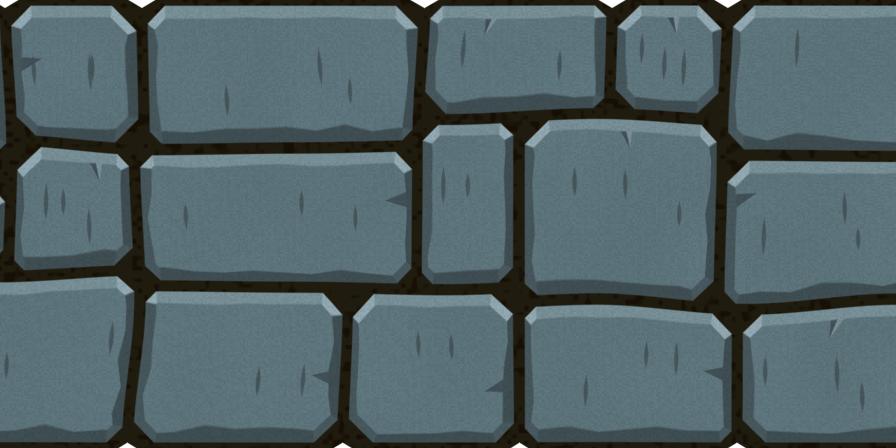
Give the GLSL for this texture, as a Shadertoy shader.

```glsl
const vec3 FACE = vec3(0.36, 0.45, 0.48);
const vec3 SHADE = vec3(0.25, 0.31, 0.33);
const vec3 LIGHT = vec3(0.46, 0.55, 0.58);
const vec3 HIGHLIGHT = vec3(0.63, 0.72, 0.76);
const vec3 MORTAR = vec3(0.12, 0.11, 0.06);
const vec3 DEEP_MORTAR = vec3(0.09, 0.06, 0.02);
const vec3 BACKDROP = vec3(1.0);

const float ROWS = 3.0;
const vec2 CELL = vec2(0.42, 1.0 / ROWS);
const vec2 JITTER = vec2(0.6, 0.5);     // wall offsets, in cells
const float GAP = 0.0125;               // half width of a joint
const float WARP = 0.03;
const float SIDE_BEVEL = 0.019;
const float TOP_BEVEL = 0.026;
const float BOTTOM_BEVEL = 0.028;
const float CORNER_BEVEL = 0.02;
const vec2 SLIT = vec2(0.0048, 0.038);  // half width, half length
const vec2 CHIP = vec2(0.022, 0.065);   // half width, length
const float GRAIN_SCALE = 256.0;
const float GRAIN_AMOUNT = 0.075;

float hash(vec2 p) {
    return fract(sin(dot(p, vec2(127.1, 311.7))) * 43758.5453);
}

float noise(vec2 p) {
    vec2 i = floor(p), f = fract(p);
    f = f * f * (3.0 - 2.0 * f);
    return mix(mix(hash(i), hash(i + vec2(1, 0)), f.x),
               mix(hash(i + vec2(0, 1)), hash(i + vec2(1, 1)), f.x), f.y);
}

// Angular ripple along an edge, -1 to 1
float ripple(float t, float seed) {
    float i = floor(t);
    return 2.0 * mix(hash(vec2(i, seed)), hash(vec2(i + 1.0, seed)), t - i) - 1.0;
}

// Walls run straight past alternate grid corners, leaving T joints
float wallX(vec2 c) {
    vec2 corner = vec2(c.x, c.y + mod(c.x + c.y, 2.0));
    return (c.x + JITTER.x * (hash(corner + 3.0) - 0.5)) * CELL.x;
}

float wallY(vec2 c) {
    vec2 corner = vec2(c.x + 1.0 - mod(c.x + c.y, 2.0), c.y);
    float inner = step(0.5, c.y) * step(c.y, ROWS - 0.5);
    return (c.y + inner * JITTER.y * (hash(corner + 17.0) - 0.5)) * CELL.y;
}

void mainImage(out vec4 fragColor, in vec2 fragCoord) {
    float px = 1.0 / iResolution.y;
    vec2 uv = fragCoord * px;
    vec2 bend = WARP * (vec2(noise(uv * 3.0 + 7.0), noise(uv * 3.0 + 31.0)) - 0.5);
    vec2 p = uv + bend * vec2(1.0, 4.0 * uv.y * (1.0 - uv.y));

    // Find the stone block around this point
    vec2 id = floor(p / CELL), lo = vec2(0.0), hi = CELL;
    vec2 base = id;
    for (int k = 0; k < 9; k++) {
        vec2 c = base + vec2(k % 3 - 1, k / 3 - 1);
        vec2 a = vec2(wallX(c), wallY(c));
        vec2 b = vec2(wallX(c + vec2(1, 0)), wallY(c + vec2(0, 1)));
        if (all(greaterThanEqual(p, a)) && all(lessThan(p, b))) {
            id = c; lo = a; hi = b;
        }
    }
    vec2 q = p - 0.5 * (lo + hi);
    vec2 halfSize = 0.5 * (hi - lo) - GAP;
    vec2 inset = halfSize - abs(q);
    float seed = hash(id + 5.3) * 91.0;
    bool isTop = q.y > 0.0;

    // Outline with cut corners
    float cutSize = mix(0.022, 0.055, hash(id * 2.0 + step(0.0, q) + 40.0));
    float cut = (inset.x + inset.y - cutSize) * 0.7071;
    float stone = min(min(inset.x, inset.y), cut);

    // Bevel depths, where 1 is the rim of the face
    float sideRipple = ripple(q.y * 17.0, seed + step(0.0, q.x));
    float flatRipple = ripple(q.x * 15.0, seed + (isTop ? 7.0 : 9.0));
    float side = inset.x / (SIDE_BEVEL * (1.0 + 0.4 * sideRipple));
    float flatBevel = isTop ? TOP_BEVEL * (1.0 + 0.1 * flatRipple)
                            : BOTTOM_BEVEL * (1.0 + 0.4 * flatRipple);
    float level = inset.y / flatBevel;
    float corner = cut / CORNER_BEVEL;
    float rim = min(min(side, level), corner);

    // Bevel facets lit from above
    float soft = px / SIDE_BEVEL;
    vec3 sideColor = SHADE * (q.x > 0.0 ? 0.97 : 1.07);
    vec3 flatColor = isTop ? LIGHT : SHADE * 0.97;
    vec3 cornerColor = isTop ? mix(LIGHT, HIGHLIGHT, 0.6) : SHADE * 1.1;
    vec3 bevel = mix(sideColor, flatColor, smoothstep(-soft, soft, side - level));
    bevel = mix(bevel, cornerColor, smoothstep(-soft, soft, min(side, level) - corner));

    // Face with upright slits
    vec3 face = FACE * (0.98 + 0.04 * noise(uv * 7.0));
    for (int k = 0; k < 3; k++) {
        vec2 key = id * 5.0 + vec2(k, 60 + k);
        vec2 place = vec2((float(k) + hash(key)) / 1.5 - 1.0, 1.6 * hash(key + 9.0) - 0.8);
        vec2 s = q - place * max(halfSize - vec2(0.04, 0.075), 0.0);
        float len = SLIT.y * mix(0.7, 1.1, hash(key + 21.0));
        float lens = abs(s.x) - SLIT.x * (1.0 - s.y * s.y / (len * len));
        float shown = step(hash(key + 33.0), 0.8);
        face = mix(face, SHADE, 0.85 * shown * smoothstep(px, -px, lens));
    }

    // One wedge chip cut in from the top or a side
    bool fromTop = hash(id + 71.0) < 0.4;
    float sideSign = hash(id + 75.0) < 0.5 ? -1.0 : 1.0;
    vec2 edge = fromTop ? vec2(q.x, halfSize.y - q.y) : vec2(q.y, halfSize.x - sideSign * q.x);
    float spot = (hash(id + 73.0) - 0.5) * (fromTop ? halfSize.x : halfSize.y);
    float across = edge.x - spot - edge.y * (hash(id + 77.0) - 0.5);
    float wedge = abs(across) - CHIP.x * (1.0 - edge.y / CHIP.y);
    vec3 chipColor = mix(SHADE, LIGHT, fromTop ? smoothstep(-px, px, across) : 0.0);
    face = mix(face, chipColor, step(hash(id + 79.0), 0.7) * smoothstep(px, -px, wedge));

    // Assemble stone, grain and joints
    vec3 color = mix(bevel, face, smoothstep(-soft, soft, rim - 1.0));
    float grain = hash(floor(uv * GRAIN_SCALE)) - 0.5;
    color *= 1.0 + GRAIN_AMOUNT * grain;
    vec3 joint = mix(MORTAR, DEEP_MORTAR, smoothstep(0.55, 0.85, noise(uv * 80.0)));
    color = mix(joint, color, smoothstep(-px, px, stone));

    // Pale notches where joints meet the wall's top and bottom
    float border = min(uv.y, 1.0 - uv.y);
    float notch = border + 0.6 * (inset.x + GAP) - (uv.y > 0.5 ? 0.018 : 0.012);
    color = mix(color, BACKDROP, smoothstep(px, -px, notch));
    fragColor = vec4(color, 1.0);
}
```
